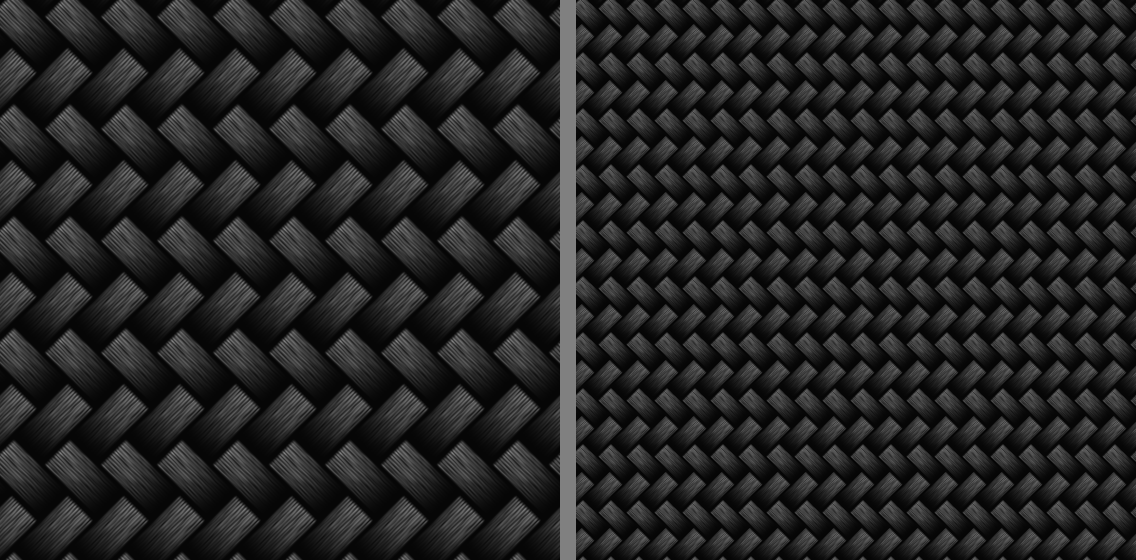
Left: one tile. Right: repeated 2 by 2.
A WebGL 1 fragment shader for this pattern:

```glsl
precision highp float;
// Dark herringbone weave: two mirrored sets of 2:1 diagonal straps fill the plane.
// Each strap has local coordinates (along, across), used to shade a bright upper
// end that sinks into shadow, and to draw fine fibres with broken streaks.

uniform vec2 u_resolution;

const float REPEATS = 10.0;               // straps across; half as many row pairs down
const vec2  PHASE = vec2(0.228, 1.78);    // top corner of a falling strap, in straps
const float FIBRES = 13.0;                // ridges across one strap
const vec2  STREAKS = vec2(5.0, 27.0);    // streak density along and across
const float STREAK_DEPTH = 0.75;
const float SHADOW_TONE = 0.022;
const float BODY_TONE = 0.215;
const float GLOSS_TONE = 0.17;
const float GLOSS_FALLOFF = 6.0;
const vec2  END_GAP = vec2(0.025, 0.085); // dark to lit distance at the upper end
const vec2  SIDE_GAP = vec2(0.015, 0.10); // dark to lit distance at the long sides

float hash(vec2 p) {
  vec3 q = fract(vec3(p.xyx) * 0.1031);
  q += dot(q, q.yzx + 33.33);
  return fract((q.x + q.y) * q.z);
}

float valueNoise(vec2 p) {
  vec2 cell = floor(p);
  vec2 f = fract(p);
  f = f * f * (3.0 - 2.0 * f);
  float low = mix(hash(cell), hash(cell + vec2(1.0, 0.0)), f.x);
  float high = mix(hash(cell + vec2(0.0, 1.0)), hash(cell + vec2(1.0, 1.0)), f.x);
  return mix(low, high, f.y);
}

// Local strap coordinates: x along (inside the strap when below 1), y across.
vec2 strapCoords(vec2 p) {
  float across = fract(p.y - p.x);
  return vec2(mod(p.y - 0.5 * across, 2.0), across);
}

// Fibre brightness around 1: even ridges at the glossy end, streaks further down.
float fibres(vec2 s, float seed) {
  float gloss = exp(-4.0 * s.x);
  float bend = 0.025 * (valueNoise(s * vec2(4.0, 5.0) + seed) - 0.5);
  float across = s.y + bend * (1.0 - gloss);
  float ridge = cos(6.28318 * FIBRES * across);
  float streak = valueNoise(vec2(s.x, across) * STREAKS + seed) - 0.5;
  float fine = valueNoise(vec2(s.x, across) * STREAKS * vec2(2.2, 1.3) + seed + 40.0) - 0.5;
  return 1.0 + ridge * mix(0.20, 0.42, gloss) + STREAK_DEPTH * (streak + 0.5 * fine);
}

float strapTone(vec2 s, float seed) {
  // Lit upper end fading towards the tucked lower end
  float light = BODY_TONE * (1.0 - smoothstep(0.30, 0.98, s.x));
  light += GLOSS_TONE * exp(-GLOSS_FALLOFF * s.x);

  // Rounded profile and dark gaps along the borders
  float side = min(s.y, 1.0 - s.y);
  light *= mix(0.72, 1.0, smoothstep(0.0, 0.4, side));
  light *= smoothstep(SIDE_GAP.x, SIDE_GAP.y, side);
  light *= smoothstep(END_GAP.x, END_GAP.y, s.x);

  return SHADOW_TONE + light * fibres(s, seed);
}

void main() {
  // Strap units with y pointing down
  vec2 uv = gl_FragCoord.xy / u_resolution;
  vec2 p = vec2(uv.x, 1.0 - uv.y) * REPEATS - PHASE;

  // The rising straps mirror the falling ones, one row lower
  vec2 falling = strapCoords(p);
  vec2 rising = strapCoords(vec2(-p.x, p.y - 1.0));

  float tone = falling.x < 1.0 ? strapTone(falling, 3.0) : strapTone(rising, 71.0);
  gl_FragColor = vec4(vec3(tone), 1.0);
}
```
